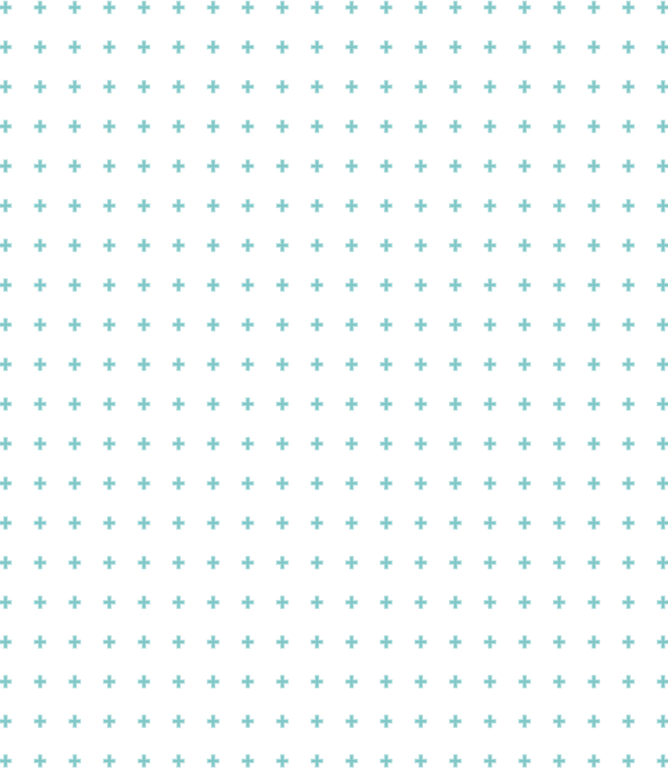
A Shadertoy shader for this pattern:

```glsl
// Regular grid of small soft teal plus signs on white, 20 across and 20 down.

// Lengths are fractions of the canvas height.
const vec2 PITCH = vec2(0.04506, 0.05164);       // spacing between plus centres
const vec2 FIRST_CENTRE = vec2(0.0072, 0.0092);  // lower left plus
const vec2 ARM_LENGTH = vec2(0.0076, 0.0081);    // centre to tip, across and up
const float ARM_HALF_WIDTH = 0.0023;
const float EDGE_SOFTNESS = 0.0018;
const vec3 PAPER = vec3(1.0);
const vec3 INK = vec3(0.50, 0.78, 0.78);

float boxDistance(vec2 p, vec2 halfSize) {
    vec2 d = abs(p) - halfSize;
    return length(max(d, 0.0)) + min(max(d.x, d.y), 0.0);
}

float plusDistance(vec2 p) {
    float bar = boxDistance(p, vec2(ARM_LENGTH.x, ARM_HALF_WIDTH));
    float post = boxDistance(p, vec2(ARM_HALF_WIDTH, ARM_LENGTH.y));
    return min(bar, post);
}

void mainImage(out vec4 fragColor, in vec2 fragCoord) {
    vec2 p = fragCoord / iResolution.y;

    // Position relative to the nearest plus centre
    vec2 cell = (p - FIRST_CENTRE) / PITCH;
    vec2 local = (fract(cell + 0.5) - 0.5) * PITCH;

    // Soft edge, never narrower than the pixel grid can resolve
    float edge = max(EDGE_SOFTNESS, 0.7 / iResolution.y);
    float coverage = 1.0 - smoothstep(-edge, edge, plusDistance(local));

    fragColor = vec4(mix(PAPER, INK, coverage), 1.0);
}
```
